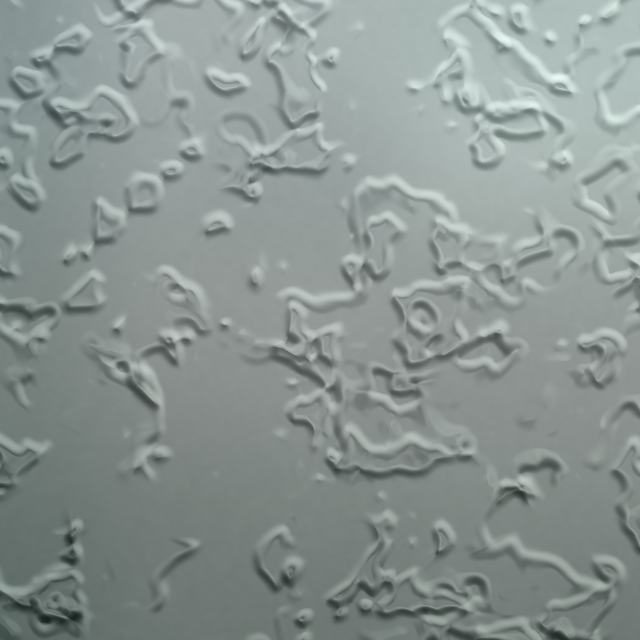
Reproduce this texture procedurally as a Shadertoy shader.

```glsl
// Knockdown plaster wall: ragged raised patches and crumbs lit from above.

const vec3  LOW_TINT    = vec3(0.425, 0.462, 0.445);  // wall at the bottom
const vec3  MID_TINT    = vec3(0.560, 0.585, 0.575);  // wall at mid height
const vec3  HIGH_TINT   = vec3(0.635, 0.678, 0.675);  // wall at the top
const vec3  CORNER_GLOW = vec3(0.070, 0.092, 0.078);  // light at the upper right
const vec3  SIDE_SHADE  = vec3(0.095, 0.078, 0.080);  // cool falloff at the left
const vec3  LIT_EDGE    = vec3(0.150, 0.155, 0.150);
const vec3  DARK_EDGE   = vec3(0.215, 0.215, 0.215);
const vec2  LIGHT_DIR   = vec2(0.34, 0.94);
const float PATCH_SCALE = 7.0;
const float CRUMB_SCALE = 17.0;
const float EDGE_WIDTH  = 0.0066;
const float RIM_OFFSET  = 0.0145;
const float RIM_DEPTH   = 0.36;
const float MOTTLE      = 0.055;
const float GRAIN       = 0.009;

float hash(vec2 p) {
    vec3 q = fract(vec3(p.xyx) * 0.1031);
    q += dot(q, q.yzx + 33.33);
    return fract((q.x + q.y) * q.z);
}

float noise(vec2 p) {
    vec2 i = floor(p), f = fract(p);
    f = f * f * (3.0 - 2.0 * f);
    return mix(mix(hash(i), hash(i + vec2(1, 0)), f.x),
               mix(hash(i + vec2(0, 1)), hash(i + vec2(1, 1)), f.x), f.y);
}

// Octaves of noise, normalised to 0..1
float fbm(vec2 p, int octaves) {
    float sum = 0.0, total = 0.0, gain = 1.0;
    for (int i = 0; i < octaves; i++) {
        sum += gain * noise(p);
        total += gain;
        p = mat2(0.8, 0.6, -0.6, 0.8) * p * 2.2 + 17.3;
        gain *= 0.5;
    }
    return sum / total;
}

// Bends the plane so that contours look trowelled
vec2 warp(vec2 p) {
    return p + 0.035 * (vec2(noise(p * 11.0 + 41.0), noise(p * 11.0 + 73.0)) - 0.5);
}

float plaster(vec2 p, float scale, float seed, int octaves) {
    return fbm(warp(p) * scale + seed, octaves);
}

float bell(float x) {
    return exp(-x * x);
}

// Signed light on the outer wall and on the inner side of a raised contour
float edgeLight(vec2 p, float scale, float seed, int octaves, float level) {
    const float STEP = 0.004;
    float f = plaster(p, scale, seed, octaves);
    vec2 slope = vec2(plaster(p + vec2(STEP, 0), scale, seed, octaves) - f,
                      plaster(p + vec2(0, STEP), scale, seed, octaves) - f) / STEP;
    float steep = max(length(slope), 0.2 * scale);
    float dist = (f - level) / steep;
    float profile = bell(dist / EDGE_WIDTH)
                  - RIM_DEPTH * bell((dist - RIM_OFFSET) / (EDGE_WIDTH * 1.2));
    // Shallow slopes fade away instead of swelling
    float crisp = length(slope) / steep;
    return -dot(slope / steep, normalize(LIGHT_DIR)) * profile * crisp;
}

vec3 wallColor(vec2 p) {
    vec3 tint = mix(LOW_TINT, MID_TINT, smoothstep(-0.08, 0.55, p.y));
    tint = mix(tint, HIGH_TINT, smoothstep(0.42, 0.95, p.y));
    tint += CORNER_GLOW * smoothstep(0.7, 0.0, distance(p, vec2(1.0)));
    tint -= SIDE_SHADE * smoothstep(0.28, 0.0, p.x);
    return tint + MOTTLE * (noise(p * 4.0 + 5.0) - 0.5);
}

void mainImage(out vec4 fragColor, in vec2 fragCoord) {
    vec2 p = fragCoord / iResolution.xy;

    // Large patches, with edges broken into separate strokes
    float presence = smoothstep(0.3, 0.5, noise(p * 10.0 + 11.0));
    float light = presence * edgeLight(p, PATCH_SCALE, 3.7, 3, 0.51);

    // Small crumbs, gathered in clusters
    float cluster = smoothstep(0.3, 0.75, noise(p * 5.0 + 29.0));
    float crumbLevel = mix(0.82, 0.62, cluster);
    light += edgeLight(p, CRUMB_SCALE, 57.1, 2, crumbLevel);

    // Soft limit on highlights and shadows
    light = 1.75 * light / (1.0 + 0.6 * abs(light));
    vec3 color = wallColor(p);
    color += LIT_EDGE * max(light, 0.0) + DARK_EDGE * min(light, 0.0);

    // Faint unevenness of the paint
    color += GRAIN * (noise(p * 130.0) + noise(p * 60.0) - 1.0);
    fragColor = vec4(clamp(color, 0.0, 1.0), 1.0);
}
```
